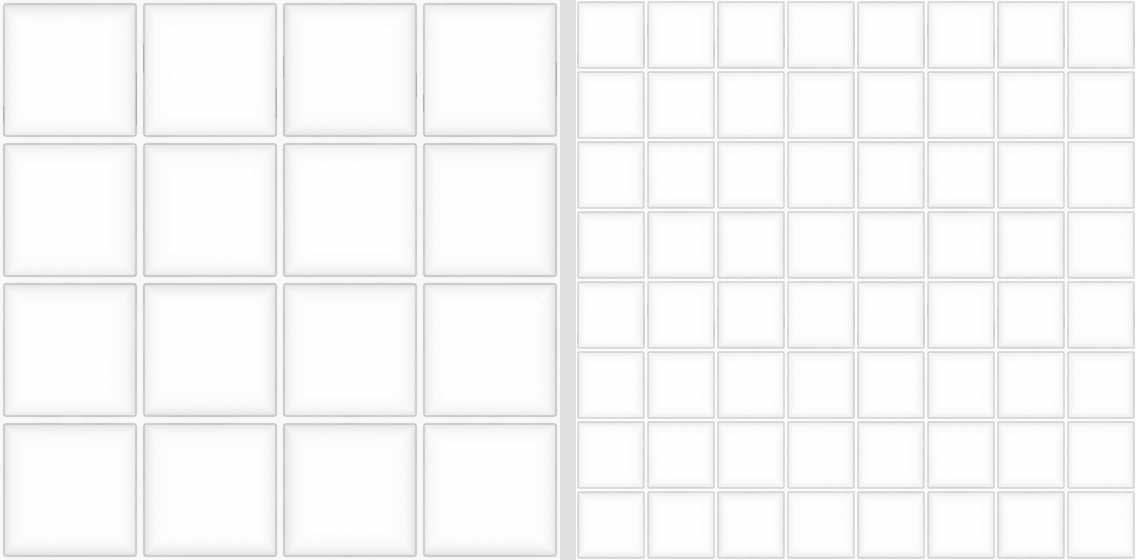
Left, the tile; right, the same tile 2 across and 2 down.
Write a WebGL 1 fragment shader that draws this pattern.

```glsl
precision highp float;
// Glossy white square tiles with soft shaded edges, thin grey rims and pale grout.

uniform vec2 u_resolution;

#define GRID 4.0          // tiles across and down
#define HALF_SIZE 0.472   // rim centre line, in cells
#define CORNER 0.018      // corner radius, in cells
#define RIM_WIDTH 0.0068  // rim falloff, in cells
#define SHADE_WIDTH 0.046 // edge shading falloff, in cells
#define SHADE_DEPTH 0.115
#define GRAIN 0.008
#define GLAZE vec3(0.996)
#define GROUT vec3(0.972)
#define RIM_COLOR vec3(0.74)
#define WEAR_COLOR vec3(0.60)

float hash(vec2 p) {
  return fract(sin(dot(p, vec2(127.1, 311.7))) * 43758.5453);
}

// Value noise on a lattice that wraps after the given period.
float wrapNoise(vec2 p, float period) {
  vec2 i = floor(p);
  vec2 f = fract(p);
  f = f * f * (3.0 - 2.0 * f);
  vec2 a = mod(i, period);
  vec2 b = mod(i + 1.0, period);
  return mix(mix(hash(a), hash(vec2(b.x, a.y)), f.x),
             mix(hash(vec2(a.x, b.y)), hash(b), f.x), f.y);
}

float roundedBox(vec2 p, float halfSize, float radius) {
  vec2 q = abs(p) - halfSize + radius;
  return length(max(q, 0.0)) + min(max(q.x, q.y), 0.0) - radius;
}

// Shading that fades inward from one side, with its own strength.
float sideShade(float inward, vec2 id, float side) {
  float strength = mix(0.65, 1.15, hash(id + side * 7.3));
  return strength * exp(-max(inward, 0.0) / SHADE_WIDTH);
}

float edgeShade(vec2 p, vec2 id) {
  float horizontal = max(sideShade(HALF_SIZE + p.x, id, 1.0),
                         sideShade(HALF_SIZE - p.x, id, 2.0));
  float vertical = max(sideShade(HALF_SIZE + p.y, id, 3.0),
                       sideShade(HALF_SIZE - p.y, id, 4.0));
  return max(horizontal, vertical);
}

// Fine dark scuffs along parts of the upright rims in the top row.
float rimWear(vec2 p, vec2 id, float pixel) {
  float side = step(0.0, p.x);
  float start = mix(-0.4, 0.1, hash(id + side * 3.7));
  float extent = mix(0.12, 0.4, hash(id + side * 5.9 + 11.0));
  float along = smoothstep(start - 0.01, start + 0.01, p.y)
              * (1.0 - smoothstep(start + extent - 0.01, start + extent + 0.01, p.y));
  float width = max(0.004, 0.5 * pixel);
  float offset = (abs(p.x) - HALF_SIZE - 0.002) / width;
  return along * exp(-offset * offset) * step(GRID - 1.5, id.y);
}

void main() {
  vec2 uv = gl_FragCoord.xy / u_resolution;
  vec2 cell = uv * GRID;
  vec2 id = floor(cell);
  vec2 p = fract(cell) - 0.5;
  float pixel = GRID / min(u_resolution.x, u_resolution.y);

  float edge = roundedBox(p, HALF_SIZE, CORNER);
  float soft = max(0.004, 0.7 * pixel);
  float inside = 1.0 - smoothstep(-soft, soft, edge);

  // Glazed face and grout
  float grain = wrapNoise(uv * 256.0, 256.0) - 0.5;
  float shade = edgeShade(p, id);
  vec3 face = GLAZE - SHADE_DEPTH * shade - GRAIN * grain * shade;
  vec3 color = mix(GROUT + GRAIN * grain, face, inside);

  // Rim with slight uneven strength
  float rimWidth = max(RIM_WIDTH, 0.6 * pixel);
  float rim = exp(-edge * edge / (rimWidth * rimWidth));
  float uneven = mix(0.78, 1.0, wrapNoise(uv * 32.0, 32.0));
  color = mix(color, RIM_COLOR, rim * uneven);
  color = mix(color, WEAR_COLOR, 0.6 * rimWear(p, id, pixel));

  gl_FragColor = vec4(color, 1.0);
}
```
